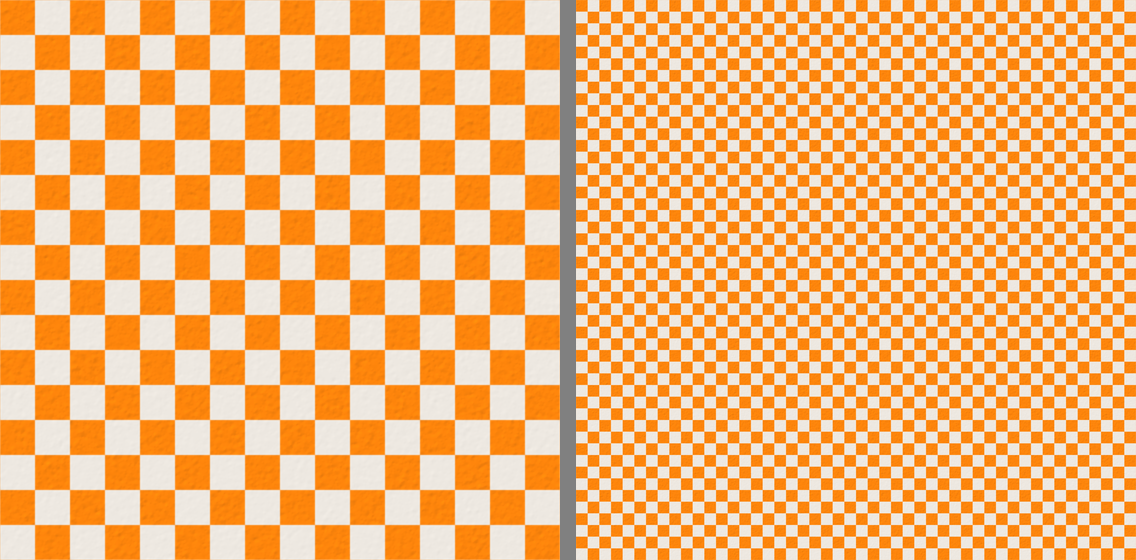
Left: one tile. Right: repeated 3 by 3.
A Shadertoy shader for this pattern:

```glsl
// Orange and off-white checkerboard with a finely embossed, leathery surface.

const float SQUARES = 16.0;                    // squares across and down (even, so it tiles)
const vec3 ORANGE = vec3(0.995, 0.520, 0.045);
const vec3 CREAM = vec3(0.930, 0.910, 0.882);
const vec3 RIM = vec3(0.930, 0.942, 0.945);    // cool edge of the cream squares
const float EDGE_SOFT = 0.0014;                // half width of the color transition
const float RIM_WIDTH = 0.0032;                // reach of the cool edge
const float COARSE_CELLS = 92.0;               // whole numbers keep the relief seamless
const float FINE_CELLS = 168.0;
const float FINE_WEIGHT = 0.55;
const float BUMP_FALLOFF = 6.0;
const float ORANGE_RELIEF = 0.30;
const float CREAM_RELIEF = 0.07;
const vec2 LIGHT_DIR = vec2(-0.6, 0.8);

// Three random values in 0..1 for an integer cell
vec3 hash3(vec2 cell, uint seed) {
    uvec3 v = uvec3(uvec2(cell), seed) * 1664525u + 1013904223u;
    for (int i = 0; i < 2; i++) {
        v.x += v.y * v.z;
        v.y += v.z * v.x;
        v.z += v.x * v.y;
        v ^= v >> 16u;
    }
    return vec3(v & 0xffffu) / 65535.0;
}

// Slope toward the light of wrapped cellular bumps and dents
float bumpSlope(vec2 uv, float cells, uint seed) {
    vec2 p = uv * cells;
    vec2 base = floor(p);
    float slope = 0.0;
    for (int y = -1; y <= 1; y++) {
        for (int x = -1; x <= 1; x++) {
            vec2 cell = base + vec2(x, y);
            vec3 rnd = hash3(mod(cell, cells), seed);
            vec2 offset = p - cell - rnd.xy;
            float height = rnd.z * 2.0 - 1.0;
            slope += height * dot(offset, LIGHT_DIR)
                   * exp(-BUMP_FALLOFF * dot(offset, offset));
        }
    }
    return slope;
}

// Signed distance to the nearest grid line, positive in even squares
vec2 stripeDistance(vec2 uv) {
    return (abs(mod(uv * SQUARES - 0.5, 2.0) - 1.0) - 0.5) / SQUARES;
}

void mainImage(out vec4 fragColor, in vec2 fragCoord) {
    vec2 uv = fragCoord / iResolution.xy;

    // Checker mask: 1 on cream, 0 on orange
    vec2 stripes = stripeDistance(uv);
    vec2 soft = max(vec2(EDGE_SOFT), 0.6 / iResolution.xy);
    vec2 sides = clamp(stripes / soft, -1.0, 1.0);
    float cream = 0.5 + 0.5 * sides.x * sides.y;

    // Thin cool rim inside the cream squares
    float edgeDistance = min(abs(stripes.x), abs(stripes.y));
    float rim = 1.0 - smoothstep(RIM_WIDTH * 0.6, RIM_WIDTH, edgeDistance);

    // Embossed relief, stronger on orange
    float relief = bumpSlope(uv, COARSE_CELLS, 1u)
                 + FINE_WEIGHT * bumpSlope(uv, FINE_CELLS, 2u);
    vec3 orangeColor = ORANGE * (1.0 + ORANGE_RELIEF * relief);
    vec3 creamColor = mix(CREAM, RIM, rim) * (1.0 + CREAM_RELIEF * relief);

    fragColor = vec4(clamp(mix(orangeColor, creamColor, cream), 0.0, 1.0), 1.0);
}
```
